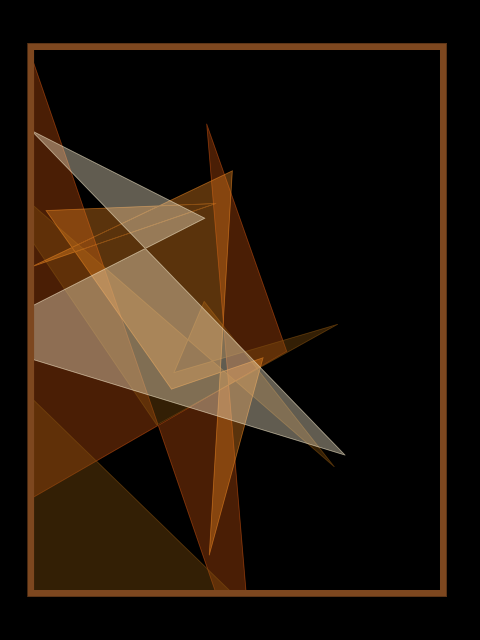
Give the GLSL for this background, as a WebGL 2 fragment shader.

```glsl
#version 300 es
precision highp float;
// Translucent angular shards overlapping inside a thin copper frame on black.
// Each shard is a self-crossing polygon: the winding number gives its fill,
// the distance to its nearest edge gives smooth borders and a fine outline.

uniform vec2 u_resolution;
out vec4 fragColor;

// Lengths are fractions of the canvas height, with y pointing up.
const vec2 CANVAS_CENTER = vec2(0.375, 0.5);
const vec2 FRAME_CENTER = vec2(0.3704, 0.5);
const vec2 FRAME_HALF = vec2(0.3275, 0.4323);
const float FRAME_WIDTH = 0.0105;
const float OUTLINE_HALF = 0.0008;
const float FILL_ALPHA = 0.4;
const float OUTLINE_ALPHA = 0.5;

const vec3 COPPER = vec3(0.49, 0.28, 0.12);
const vec3 RUST = vec3(0.73, 0.29, 0.05);
const vec3 OLIVE = vec3(0.50, 0.30, 0.05);
const vec3 AMBER = vec3(0.88, 0.50, 0.12);
const vec3 IVORY = vec3(0.95, 0.90, 0.78);

// Shard corners; unused slots at the end are padded with NONE.
const int MAX_CORNERS = 10;
const vec2 NONE = vec2(0.0);
const vec2 RUST_SHARD[MAX_CORNERS] = vec2[](
    vec2(0.323, 0.806), vec2(0.448, 0.451), vec2(0.000, 0.193),
    vec2(0.026, 0.979), vec2(0.400, -0.109), NONE, NONE, NONE, NONE, NONE);
const vec2 OLIVE_SHARD[MAX_CORNERS] = vec2[](
    vec2(0.527, 0.493), vec2(0.272, 0.418), vec2(0.319, 0.529),
    vec2(0.522, 0.271), vec2(0.000, 0.724), vec2(0.000, 0.426),
    vec2(0.391, 0.046), vec2(0.000, -0.016), vec2(0.000, 0.697),
    vec2(0.245, 0.336));
const vec2 AMBER_SHARD[MAX_CORNERS] = vec2[](
    vec2(0.072, 0.671), vec2(0.268, 0.392), vec2(0.411, 0.441),
    vec2(0.327, 0.133), vec2(0.363, 0.733), vec2(0.049, 0.583),
    vec2(0.337, 0.682), NONE, NONE, NONE);
const vec2 IVORY_SHARD[MAX_CORNERS] = vec2[](
    vec2(0.049, 0.796), vec2(0.320, 0.659), vec2(-0.052, 0.470),
    vec2(0.539, 0.289), NONE, NONE, NONE, NONE, NONE, NONE);

// Antialiased coverage of the region where distance d is negative.
float coverage(float d, float pixel) {
    return 1.0 - smoothstep(-0.5 * pixel, 0.5 * pixel, d);
}

float boxDistance(vec2 p, vec2 halfSize) {
    vec2 q = abs(p) - halfSize;
    return length(max(q, 0.0)) + min(max(q.x, q.y), 0.0);
}

// Signed distance to a polygon filled by the nonzero winding rule.
float shardDistance(vec2 p, vec2 corners[MAX_CORNERS], int count) {
    float nearest = 1e3;
    int winding = 0;
    for (int i = 0; i < count; i++) {
        vec2 a = corners[i];
        vec2 edge = corners[(i + 1) % count] - a;
        vec2 toP = p - a;
        float along = clamp(dot(toP, edge) / dot(edge, edge), 0.0, 1.0);
        nearest = min(nearest, length(toP - edge * along));
        float side = edge.x * toP.y - edge.y * toP.x;
        bool above = toP.y >= 0.0;
        bool belowEnd = toP.y < edge.y;
        if (above && belowEnd && side > 0.0) winding++;
        if (!above && !belowEnd && side < 0.0) winding--;
    }
    return winding != 0 ? -nearest : nearest;
}

// Blends one shard's fill and outline over the color below it.
vec3 paintShard(vec3 below, float d, vec3 tint, float pixel) {
    vec3 filled = mix(below, tint, FILL_ALPHA * coverage(d, pixel));
    float outline = coverage(abs(d) - OUTLINE_HALF, pixel);
    return mix(filled, tint, OUTLINE_ALPHA * outline);
}

void main() {
    float pixel = 1.0 / u_resolution.y;
    vec2 p = (gl_FragCoord.xy - 0.5 * u_resolution) * pixel + CANVAS_CENTER;

    // Shards from back to front
    vec3 color = vec3(0.0);
    color = paintShard(color, shardDistance(p, RUST_SHARD, 5), RUST, pixel);
    color = paintShard(color, shardDistance(p, OLIVE_SHARD, 10), OLIVE, pixel);
    color = paintShard(color, shardDistance(p, AMBER_SHARD, 7), AMBER, pixel);
    color = paintShard(color, shardDistance(p, IVORY_SHARD, 4), IVORY, pixel);

    // Frame, then black outside it
    vec2 q = p - FRAME_CENTER;
    float inner = coverage(boxDistance(q, FRAME_HALF - FRAME_WIDTH), pixel);
    float outer = coverage(boxDistance(q, FRAME_HALF), pixel);
    color = mix(COPPER, color, inner) * outer;

    fragColor = vec4(color, 1.0);
}
```
